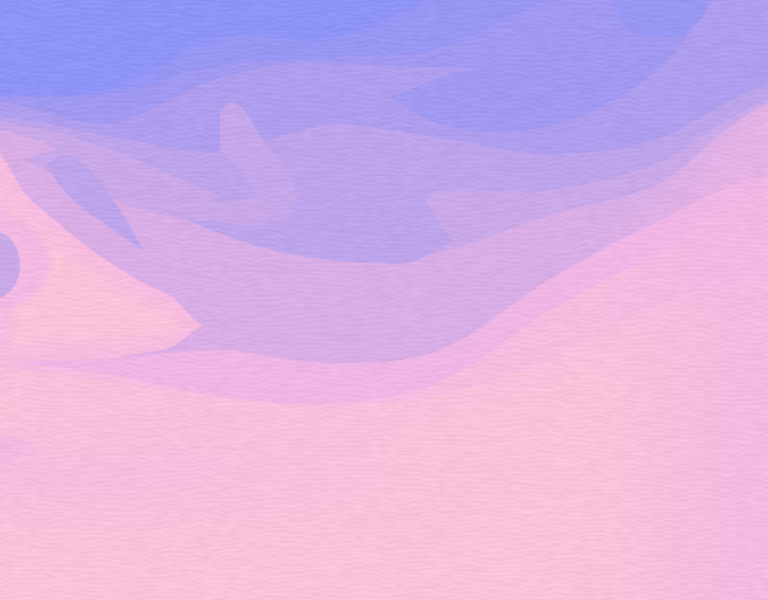
A WebGL 1 fragment shader for this background:

```glsl
precision highp float;
// Overlapping sheets of periwinkle, lavender and pink, like folded silk.
// Broad layers are filled above spline contours from the bottom up, smaller
// folds lie between two splines, and a fine ripple gives a paper finish.
uniform vec2 u_resolution;

const vec2 SCENE = vec2(7.68, 6.0); // scene extent, y pointing down

float hash(vec2 p) {
  p = fract(p * vec2(0.1031, 0.1137));
  p += dot(p, p.yx + 33.33);
  return fract((p.x + p.y) * p.x * 7.3);
}

float noise(vec2 p) {
  vec2 i = floor(p), f = fract(p);
  f = f * f * (3.0 - 2.0 * f);
  return mix(mix(hash(i), hash(i + vec2(1, 0)), f.x),
             mix(hash(i + vec2(0, 1)), hash(i + vec2(1, 1)), f.x), f.y);
}

// Catmull-Rom weights for four knots at once
vec4 weights(vec4 t) {
  t = min(abs(t), 2.0);
  vec4 near = (1.5 * t - 2.5) * t * t + 1.0;
  vec4 far = ((2.5 - 0.5 * t) * t - 4.0) * t + 2.0;
  return mix(near, far, step(1.0, t));
}

// Spline through eight evenly spaced heights, t from 0 to 7
float spline(float t, vec4 a, vec4 b) {
  t = clamp(t, 0.0, 7.0);
  vec4 knots = vec4(0, 1, 2, 3);
  vec4 wa = weights(t - knots), wb = weights(t - knots - 4.0);
  return (dot(a, wa) + dot(b, wb)) / dot(wa + wb, vec4(1));
}

// Approximate signed distance, positive above the contour
float above(vec2 p, float x0, float x1, vec4 a, vec4 b) {
  float scale = 7.0 / (x1 - x0), t = (p.x - x0) * scale;
  float y = spline(t, a, b);
  float slope = (spline(t + 0.03, a, b) - spline(t - 0.03, a, b)) * scale / 0.06;
  return (y - p.y) / sqrt(1.0 + slope * slope);
}

float layer(vec2 p, vec4 a, vec4 b) {
  return above(p, 0.0, 7.7, a, b);
}

// Fold enclosed by a top and a bottom contour between x0 and x1
float fold(vec2 p, float x0, float x1, vec4 ta, vec4 tb, vec4 ba, vec4 bb) {
  float d = min(-above(p, x0, x1, ta, tb), above(p, x0, x1, ba, bb));
  return min(d, min(p.x - x0, x1 - p.x));
}

float oval(vec2 p, vec2 center, vec2 radius) {
  return (1.0 - length((p - center) / radius)) * min(radius.x, radius.y);
}

vec3 paint(vec3 base, vec3 color, float d, float soft) {
  return mix(base, color, smoothstep(-soft, soft, d));
}

void main() {
  vec2 uv = gl_FragCoord.xy / u_resolution;
  vec2 p = vec2(uv.x, 1.0 - uv.y) * SCENE;
  float aa = SCENE.y / u_resolution.y;

  vec3 blush = vec3(0.98, 0.763, 0.85), rose = vec3(0.968, 0.735, 0.875);
  vec3 orchid = vec3(0.937, 0.71, 0.898), mauve = vec3(0.85, 0.68, 0.90);
  vec3 lilac = vec3(0.79, 0.66, 0.912), lavender = vec3(0.74, 0.643, 0.92);
  vec3 iris = vec3(0.685, 0.62, 0.932), violet = vec3(0.632, 0.597, 0.943);
  vec3 blue = vec3(0.595, 0.59, 0.955), deepBlue = vec3(0.557, 0.583, 0.968);

  // Pale ground with faint rose drifts
  vec3 col = blush;
  float drift = layer(p, vec4(4.0, 4.3, 4.55, 4.4), vec4(4.2, 3.9, 3.3, 2.9));
  col = paint(col, mix(blush, rose, 0.45), drift, 0.35);
  col = paint(col, rose, oval(p, vec2(0.6, 4.75), vec2(2.2, 0.35)), 0.6);
  col = paint(col, mix(rose, orchid, 0.4), oval(p, vec2(-0.05, 4.5), vec2(0.35, 0.16)), 0.06);

  // Broad layers, from lowest to highest
  col = paint(col, rose, layer(p, vec4(3.68, 3.82, 3.99, 4.06), vec4(3.95, 3.59, 3.05, 2.78)), aa);
  col = paint(col, orchid, layer(p, vec4(3.62, 3.75, 3.96, 4.04), vec4(3.82, 3.1, 2.52, 1.93)), aa);
  col = paint(col, mauve, layer(p, vec4(3.6, 3.58, 3.5, 3.63), vec4(3.5, 2.79, 2.2, 1.75)), aa);
  float rightRise = layer(p, vec4(1.0, 1.0, 1.0, 1.5), vec4(2.6, 2.45, 2.05, 1.02));
  col = mix(col, orchid, 0.6 * smoothstep(5.6, 7.6, p.x) * smoothstep(0.2, -0.2, rightRise));
  col = paint(col, lilac, layer(p, vec4(1.3, 1.75, 2.3, 2.6), vec4(2.52, 2.15, 1.83, 1.03)), aa);
  col = paint(col, lavender, layer(p, vec4(1.22, 1.5, 1.95, 2.3), vec4(1.93, 1.9, 1.62, 1.0)), aa);

  // Rounded lavender body in the middle
  col = paint(col, lavender, fold(p, 1.7, 4.53,
    vec4(2.15, 2.0, 1.9, 1.8), vec4(1.5, 1.5, 1.8, 2.38),
    vec4(2.15, 2.3, 2.44, 2.54), vec4(2.6, 2.63, 2.62, 2.42)), aa);

  // Upper violet and blue layers
  col = paint(col, iris, layer(p, vec4(1.17, 1.36, 1.52, 1.25), vec4(1.38, 1.54, 1.38, 0.85)), aa);
  col = paint(col, violet, layer(p, vec4(1.02, 1.23, 0.78, 0.65), vec4(1.24, 1.26, 0.68, -0.6)), aa);
  col = paint(col, iris, fold(p, 2.0, 4.75,
    vec4(0.86, 0.74, 0.69, 0.64), vec4(0.64, 0.66, 0.67, 0.69),
    vec4(1.2, 1.22, 1.22, 1.2), vec4(1.1, 0.95, 0.79, 0.69)), aa);
  col = paint(col, blue, layer(p, vec4(0.97, 0.95, 0.65, 0.58), vec4(0.48, -0.02, -0.5, -0.9)), aa * 2.0);
  col = paint(col, deepBlue, layer(p, vec4(0.95, 0.89, 0.38, 0.38), vec4(-0.05, -0.5, -0.8, -1.0)), aa * 2.0);
  col = paint(col, blue, oval(p, vec2(6.6, -0.05), vec2(0.49, 0.43)), aa);

  // Curled ribbon and its shaded hollow
  col = paint(col, lilac, fold(p, 0.2, 2.98,
    vec4(1.6, 1.48, 1.55, 1.7), vec4(1.88, 2.02, 1.98, 2.05),
    vec4(1.6, 1.78, 1.95, 2.08), vec4(2.18, 2.22, 2.24, 2.05)), aa);
  col = paint(col, mix(lilac, lavender, 0.4), fold(p, 2.2, 2.98,
    vec4(1.1, 1.02, 1.08, 1.25), vec4(1.42, 1.58, 1.72, 1.95),
    vec4(1.5, 1.62, 1.72, 1.85), vec4(2.05, 2.2, 2.2, 1.98)), aa);
  col = paint(col, lavender, fold(p, 0.45, 1.45,
    vec4(1.65, 1.56, 1.58, 1.68), vec4(1.84, 2.05, 2.27, 2.5),
    vec4(1.65, 1.85, 2.0, 2.12), vec4(2.22, 2.32, 2.42, 2.5)), aa);

  // Pink tongue at the left with a lavender cove
  float tongue = fold(p, -0.05, 2.03,
    vec4(1.5, 1.93, 2.2, 2.44), vec4(2.65, 2.83, 2.98, 3.26),
    vec4(3.65, 3.62, 3.6, 3.6), vec4(3.58, 3.53, 3.46, 3.26));
  col = paint(col, mix(rose, blush, smoothstep(0.05, 0.3, tongue)), tongue, aa);
  col = paint(col, mix(rose, orchid, 0.5), oval(p, vec2(-0.12, 2.62), vec2(0.62, 0.5)), 0.05);
  col = paint(col, lilac, oval(p, vec2(-0.07, 2.65), vec2(0.27, 0.34)), aa);

  // Fine horizontal paper ripples
  float wave = sin(6.2832 * (p.y * 21.0 + 1.6 * noise(p * vec2(7.0, 5.0))));
  float fiber = noise(p * vec2(12.0, 48.0)) - 0.5;
  col += 0.009 * wave + 0.03 * fiber;
  gl_FragColor = vec4(clamp(col, 0.0, 1.0), 1.0);
}
```
